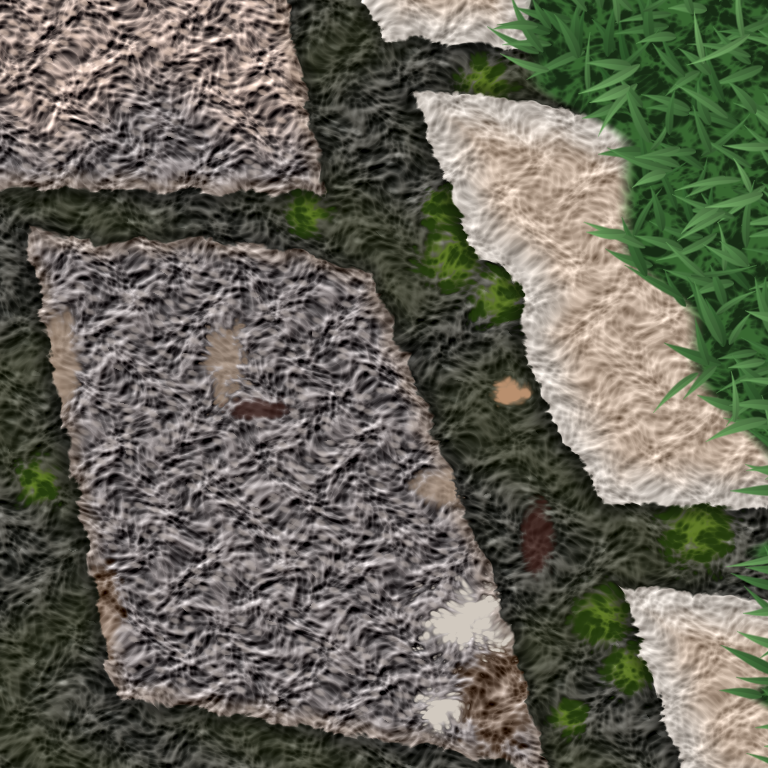
A WebGL 2 fragment shader for this texture:

```glsl
#version 300 es
precision highp float;
// Weathered paving slabs in dark mossy soil, with grass spilling in at the right.
// Slabs are ragged polygon distances, grain is layered cellular noise,
// and the grass is a stack of jittered grids of curved, tapered blades.
uniform vec2 u_resolution;
out vec4 outColor;

const vec2 ROUGH_SLAB[12] = vec2[12](
  vec2(.033, .703), vec2(.125, .684), vec2(.24, .69), vec2(.39, .674),
  vec2(.482, .642), vec2(.521, .551), vec2(.58, .40), vec2(.651, .22),
  vec2(.716, -.01), vec2(.60, .02), vec2(.15, .095), vec2(.059, .57));
const vec2 PALE_SLAB[12] = vec2[12](
  vec2(.536, .876), vec2(.595, .882), vec2(.73, .86), vec2(.90, .80),
  vec2(1.05, .48), vec2(1.05, .336), vec2(.785, .345), vec2(.72, .45),
  vec2(.675, .565), vec2(.687, .61), vec2(.655, .657), vec2(.622, .662));
// Moss cushions: centre and radius
const vec3 MOSS[10] = vec3[10](
  vec3(.63, .89, .035), vec3(.575, .73, .03), vec3(.59, .665, .045), vec3(.65, .615, .04),
  vec3(.785, .195, .04), vec3(.82, .13, .035), vec3(.742, .067, .025), vec3(.91, .31, .05),
  vec3(.05, .372, .03), vec3(.40, .722, .03));

vec2 hash2(vec2 p) {
  vec3 q = fract(p.xyx * vec3(.1031, .1030, .0973));
  q += dot(q, q.yzx + 33.33);
  return fract((q.xx + q.yz) * q.zy);
}
// Nearest-point distance and a random value for that point
vec2 cellular(vec2 p) {
  vec2 best = vec2(9, 0);
  for (int n = 0; n < 9; n++) {
    vec2 id = floor(p) + vec2(n % 3 - 1, n / 3 - 1), h = hash2(id + 50.);
    float d = length(id + h - p);
    if (d < best.x) best = vec2(d, fract(h.x * 7. + h.y * 13.));
  }
  return best;
}
float grain(vec2 p) {
  p += .006 * sin(p.yx * 61. + 2. * sin(p * 37.));
  return .4 * cellular(p * vec2(24, 34)).x + .35 * cellular(p * vec2(52, 72)).x
       + .25 * cellular(p * vec2(105, 135)).x;
}
float polygon(vec2 p, vec2 v[12]) {
  float d = 9., side = 1.;
  for (int i = 0, j = 11; i < 12; j = i, i++) {
    vec2 e = v[j] - v[i], w = p - v[i];
    d = min(d, length(w - e * clamp(dot(w, e) / dot(e, e), 0., 1.)));
    bvec3 c = bvec3(p.y >= v[i].y, p.y < v[j].y, e.x * w.y > e.y * w.x);
    if (all(c) || all(not(c))) side = -side;
  }
  return side * d;
}
float halfPlane(vec2 p, vec2 a, vec2 b) {
  vec2 e = normalize(b - a);
  return dot(p - a, vec2(e.y, -e.x));
}
float wedge(vec2 p, vec2 a, vec2 b, vec2 c, vec2 d) {
  return max(max(halfPlane(p, a, b), halfPlane(p, b, c)), halfPlane(p, c, d));
}
// Soft ragged ellipse
float blot(vec2 p, vec2 centre, vec2 radius, float ragged) {
  return 1. - smoothstep(.55, 1.1, length((p - centre) / radius) + ragged);
}
float cover(float d, float soft) { return 1. - smoothstep(-soft, soft, d); }

float grassEdge(float y) {
  float tufts = exp(-pow((y - .28) / .02, 2.)) + exp(-pow((y - .095) / .02, 2.));
  return 1.02 - .12 * smoothstep(.36, .53, y) - .09 * smoothstep(.58, .68, y)
       - .12 * smoothstep(.81, .90, y) - .045 * tufts;
}
vec3 grass(vec3 col, vec2 p, float px, float g) {
  vec3 shade = mix(vec3(.09, .17, .08), vec3(.22, .40, .19), smoothstep(.3, .6, g));
  col = mix(col, shade, smoothstep(-.01, .02, p.x - grassEdge(p.y)));
  for (int n = 0; n < 90; n++) {
    float layer = float(n / 9);
    vec2 shift = layer * vec2(.37, .61);
    vec2 id = floor(p * 11. + shift) + vec2(n % 3 - 1, n / 3 % 3 - 1);
    vec2 h = hash2(id + layer * 19.3 + 7.), r = hash2(id + layer * 31.7 + 91.);
    vec2 root = (id + h - shift) / 11., q = p - root;
    float angle = 2.7 + (r.x - .5) * 2.3 - (r.y < .3 ? 1.8 : 0.);
    vec2 dir = vec2(cos(angle), sin(angle));
    float t = dot(q, dir) / mix(.045, .09, h.y);
    if (t < 0. || t > 1. || root.x < grassEdge(root.y)) continue;
    float s = dot(q, vec2(-dir.y, dir.x)) - (h.x - .5) * .04 * t * t;
    float width = mix(.0035, .0075, r.y) * sin(3.14 * pow(t, .6));
    vec3 tint = mix(vec3(.15, .31, .14), vec3(.46, .66, .40), r.x * .5 + layer * .04);
    tint *= .72 + .38 * t + .12 * smoothstep(-.001, .001, s);
    col = mix(col, tint, cover(abs(s) - width, px));
  }
  return col;
}
void main() {
  vec2 p = gl_FragCoord.xy / u_resolution;
  float px = 1.2 / u_resolution.y, g = grain(p), rag = (g - .43) * 1.3;
  float relief = g - grain(p + vec2(-.003, .005));
  vec2 q = p + .003 * sin(p.yx * 83. + 3. * sin(p * 31.)) + rag * .012;
  vec2 fleck = cellular((p + vec2(0, .25 * p.x)) * vec2(42, 72));
  float chips = (1. - smoothstep(.12, .42, fleck.x)) * step(.5, fleck.y);
  // Soil, moss and fallen leaf
  vec3 col = mix(vec3(.12, .125, .11), vec3(.34, .335, .31), smoothstep(.25, .64, g));
  col += .5 * relief + .15 * chips * step(.8, fleck.y);
  col = mix(col, vec3(.20, .23, .10), .17 + .17 * sin(p.x * 19. + 2. * sin(p.y * 17.)));
  vec3 moss = mix(vec3(.15, .25, .05), vec3(.38, .50, .13), smoothstep(.3, .58, g));
  for (int i = 0; i < 10; i++)
    col = mix(col, moss, .85 * blot(p, MOSS[i].xy, MOSS[i].zz, rag * 1.6));
  col = mix(col, vec3(.26, .13, .11), .7 * blot(p, vec2(.70, .295), vec2(.022, .055), rag));
  col = mix(col, vec3(.72, .56, .43), blot(p, vec2(.665, .49), vec2(.026, .018), rag));
  // Slab distances and contact shadow
  float upper = wedge(q, vec2(-.1, .757), vec2(.425, .748), vec2(.36, 1.05), vec2(-.1, 1.1));
  float top = wedge(q, vec2(.46, 1.03), vec2(.502, .95), vec2(.685, .937), vec2(.70, 1.05));
  float low = wedge(q, vec2(1.1, .212), vec2(.807, .237), vec2(.905, -.05), vec2(1.1, -.05));
  float rough = min(polygon(q, ROUGH_SLAB), upper);
  float light = min(polygon(q, PALE_SLAB), min(top, low));
  col *= mix(.6, 1., smoothstep(0., .025, min(light, rough)));
  // Rough slabs: grain, rim, rust, lichen
  vec3 stone = mix(vec3(.27, .255, .26), vec3(.53, .50, .50), smoothstep(.24, .64, g));
  stone = mix(stone + 1.1 * relief, vec3(.70, .66, .64), .6 * chips);
  stone *= 1. + vec3(.3, .22, .15) * smoothstep(.80, .90, p.y + .04 * sin(p.x * 23.));
  stone = mix(stone, vec3(.58, .50, .43) + relief, .45 * smoothstep(-.03, -.003, rough));
  float rust = blot(p, vec2(.135, .20), vec2(.03, .07), rag)
             + blot(p, vec2(.645, .09), vec2(.055, .08), rag);
  stone = mix(stone, vec3(.45, .36, .29) + rag, .75 * rust);
  float buff = blot(p, vec2(.575, .365), vec2(.04, .025), rag)
             + blot(p, vec2(.08, .53), vec2(.025, .07), rag)
             + blot(p, vec2(.295, .53), vec2(.025, .05), rag * 2.);
  stone = mix(stone, vec3(.66, .57, .49), .7 * buff);
  float lichen = blot(p, vec2(.61, .192), vec2(.055, .042), rag * 2.)
               + blot(p, vec2(.575, .08), vec2(.025, .03), rag * 2.);
  stone = mix(stone, vec3(.82, .79, .75), lichen);
  stone = mix(stone, vec3(.24, .14, .12), .8 * blot(p, vec2(.335, .468), vec2(.04, .017), rag));
  col = mix(col, stone, cover(rough, px * 1.5));
  // Smooth pale slabs
  vec3 sand = mix(vec3(.76, .73, .70), vec3(.73, .65, .58), smoothstep(.01, .07, -light));
  col = mix(col, sand + .35 * rag + .5 * relief, cover(light, px * 1.5));
  if (p.x > grassEdge(p.y) - .2) col = grass(col, p, px, g);
  outColor = vec4(clamp(col, 0., 1.), 1.);
}
```
